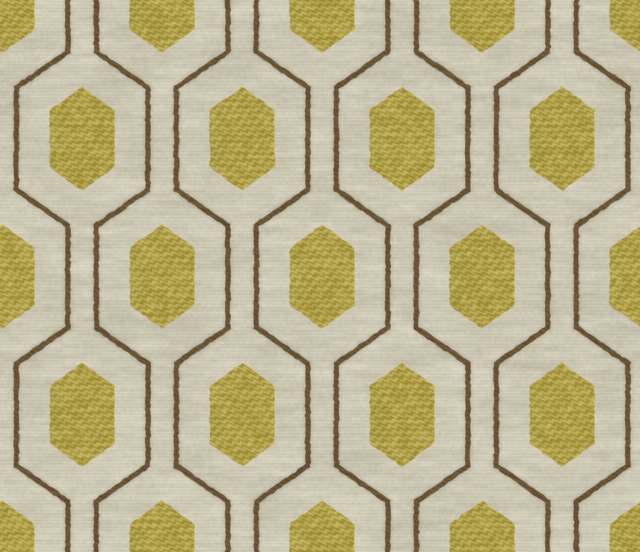
This pattern is drawn by a Shadertoy shader. Its source:

```glsl
const float TAU = 6.2831853;

float hash(vec2 p) {
    vec3 a = fract(p.xyx * 0.1031);
    a += dot(a, a.yzx + 33.33);
    return fract((a.x + a.y) * a.z);
}

// Value noise over the unit canvas; whole cell counts make it wrap
float wrapNoise(vec2 uv, vec2 cells) {
    vec2 p = uv * cells;
    vec2 i = floor(p);
    vec2 f = smoothstep(0.0, 1.0, p - i);
    vec2 lo = mod(i, cells);
    vec2 hi = mod(i + 1.0, cells);
    return mix(mix(hash(lo), hash(vec2(hi.x, lo.y)), f.x),
               mix(hash(vec2(lo.x, hi.y)), hash(hi), f.x), f.y);
}

// Signed distance to a tall hexagon; slope is the unit normal of its slanted sides
float tallHexagon(vec2 q, float halfWidth, float halfHeight, vec2 slope) {
    q = abs(q);
    return max(q.x - halfWidth, dot(q - vec2(0.0, halfHeight), slope));
}

vec3 linenGround(vec2 uv) {
    float streaks = wrapNoise(uv, vec2(14, 62)) + wrapNoise(uv, vec2(36, 150)) - 1.0;
    float blotches = wrapNoise(uv, vec2(22, 12)) - 0.5;
    float grain = wrapNoise(uv, vec2(230, 190)) - 0.5;
    float threads = cos(TAU * 166.0 * uv.y);
    float shade = 0.045 * streaks + 0.03 * blotches + 0.035 * grain + 0.014 * threads;
    return vec3(0.80, 0.78, 0.70) + shade * vec3(1.0, 1.0, 1.12);
}

vec3 goldStitches(vec2 uv) {
    vec2 stitch = uv * vec2(80, 96);
    float wave = 0.2 * sin(TAU * (stitch.x + 0.5 * stitch.y));
    float drift = 0.5 * wrapNoise(uv, vec2(40, 48));
    float ridge = 0.5 + 0.5 * cos(TAU * (stitch.y + wave + drift));
    float fleck = wrapNoise(uv, vec2(120, 144));
    float light = clamp(0.7 * ridge + 0.6 * fleck - 0.2, 0.0, 1.0);
    return mix(vec3(0.61, 0.55, 0.20), vec3(0.77, 0.71, 0.39), light);
}

vec3 brownCord(vec2 uv) {
    float twist = 0.5 + 0.5 * cos(TAU * (120.0 * uv.y + 60.0 * uv.x));
    float fleck = wrapNoise(uv, vec2(160, 140));
    return vec3(0.36, 0.28, 0.17) + 0.04 * twist + 0.05 * fleck;
}

void mainImage(out vec4 fragColor, in vec2 fragCoord) {
    vec2 uv = fragCoord / iResolution.xy;

    // Four columns and four half-dropped rows; one column is one unit wide
    vec2 p = uv * vec2(4.0, 3.454) - vec2(0.513, 0.859);
    p.x += 0.009 * (wrapNoise(uv, vec2(64, 166)) - 0.5);
    p.y += 0.009 * (wrapNoise(uv, vec2(180, 60)) - 0.5);
    float row = round(p.y / 0.8635);
    vec2 q = p - row * vec2(0.5, 0.8635);
    q.x -= round(q.x);

    float soft = max(4.0 / iResolution.x, 0.005);

    // Ogee cord: upright sides joined by diagonals into the next row
    float cord = abs(tallHexagon(q, 0.411, 0.605, vec2(0.570, 0.821))) - 0.016;
    float medallion = tallHexagon(q, 0.202, 0.325, vec2(0.584, 0.811));

    vec3 color = linenGround(uv);
    color *= 1.0 - 0.06 * smoothstep(0.03, 0.0, cord);
    color = mix(color, goldStitches(uv), smoothstep(soft, -soft, medallion));
    color = mix(color, brownCord(uv), smoothstep(soft, -soft, cord));
    fragColor = vec4(color, 1.0);
}
```
